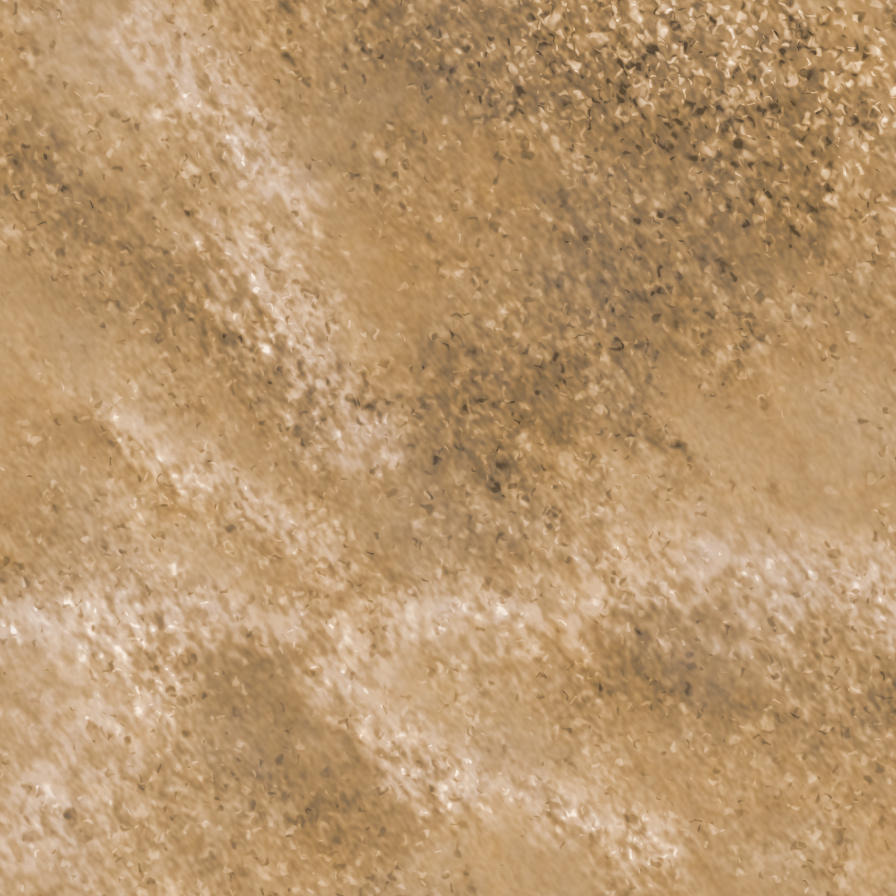
Write a three.js fragment shader that draws this texture.

```glsl
// Dry sandy ground with pale diagonal drifts, olive hollows and slanted grit.
varying vec2 vUv;

vec2 hash2(vec2 p) {
  vec3 q = fract(p.xyx * vec3(0.1031, 0.1030, 0.0973));
  q += dot(q, q.yzx + 33.33);
  return fract((q.xx + q.yz) * q.zy);
}

float gradientNoise(vec2 p) {
  vec2 i = floor(p), f = fract(p);
  vec2 u = f * f * f * (f * (f * 6.0 - 15.0) + 10.0);
  vec2 e = vec2(0.0, 1.0);
  float a = dot(hash2(i) * 2.0 - 1.0, f);
  float b = dot(hash2(i + e.yx) * 2.0 - 1.0, f - e.yx);
  float c = dot(hash2(i + e.xy) * 2.0 - 1.0, f - e.xy);
  float d = dot(hash2(i + e.yy) * 2.0 - 1.0, f - e.yy);
  return mix(mix(a, b, u.x), mix(c, d, u.x), u.y);
}

float fbm(vec2 p) {
  float sum = 0.0, amp = 1.0;
  for (int i = 0; i < 4; i++) {
    sum += amp * gradientNoise(p);
    p = p * 2.03 + 17.3;
    amp *= 0.55;
  }
  return sum;
}

// Coordinates along (x) and across (y) an axis at the given angle.
vec2 turn(vec2 p, float angle) {
  float c = cos(angle), s = sin(angle);
  return vec2(c * p.x + s * p.y, c * p.y - s * p.x);
}

// Soft stroke from a to b.
float band(vec2 p, vec2 a, vec2 b, float width) {
  vec2 ab = b - a;
  float h = clamp(dot(p - a, ab) / dot(ab, ab), 0.0, 1.0);
  float d = length(p - a - ab * h) / width;
  return exp(-d * d);
}

// Scattered slanted chips, one candidate per cell.
float flecks(vec2 p, float cells, float density) {
  vec2 g = p * cells, base = floor(g);
  float cover = 0.0;
  for (int j = -1; j <= 1; j++) {
    for (int i = -1; i <= 1; i++) {
      vec2 id = base + vec2(float(i), float(j));
      vec2 place = hash2(id + 61.0), kind = hash2(id + 143.0);
      vec2 d = turn(g - id - place, -0.9 + 2.0 * (place.x - 0.5));
      float r = length(d * vec2(0.8, 1.3)) / (0.3 + 0.4 * kind.x * kind.x);
      float present = smoothstep(kind.y, kind.y + 0.12, density);
      cover = max(cover, present * (0.6 + 0.4 * place.y) * (1.0 - smoothstep(0.3, 1.1, r)));
    }
  }
  return cover;
}

vec3 groundColor(float t) {
  vec3 c = mix(vec3(0.36, 0.29, 0.21), vec3(0.55, 0.44, 0.31), smoothstep(-0.35, 0.05, t));
  c = mix(c, vec3(0.64, 0.50, 0.335), clamp((t - 0.05) / 0.18, 0.0, 1.0));
  c = mix(c, vec3(0.71, 0.56, 0.38), clamp((t - 0.23) / 0.17, 0.0, 1.0));
  c = mix(c, vec3(0.77, 0.63, 0.465), clamp((t - 0.40) / 0.18, 0.0, 1.0));
  c = mix(c, vec3(0.84, 0.73, 0.61), clamp((t - 0.58) / 0.26, 0.0, 1.0));
  return mix(c, vec3(0.97, 0.92, 0.85), smoothstep(0.84, 1.35, t));
}

void main() {
  vec2 p = vUv;
  vec2 w = p + 0.035 * vec2(fbm(p * 7.0 + 3.0), fbm(p * 7.0 + 41.0));

  // Slanted grain at three sizes
  vec2 slant = turn(p, -0.95);
  float clumps = fbm(slant * vec2(22.0, 40.0) + 5.0);
  float grain = gradientNoise(slant * vec2(52.0, 95.0) + 2.0);
  float dust = gradientNoise(slant * vec2(110.0, 180.0) + 7.0);

  // Pale drifts with ragged edges
  vec2 r = w + 0.03 * vec2(clumps, grain);
  float pale = band(r, vec2(0.17, 0.98), vec2(0.33, 0.79), 0.035);
  pale += band(r, vec2(0.27, 0.72), vec2(0.41, 0.50), 0.045);
  pale += band(r, vec2(0.14, 0.53), vec2(0.37, 0.38), 0.028);
  pale += band(r, vec2(0.38, 0.30), vec2(0.46, 0.15), 0.035);
  pale += band(r, vec2(0.46, 0.15), vec2(0.74, 0.06), 0.040);
  pale += band(r, vec2(0.00, 0.30), vec2(0.68, 0.31), 0.032);
  pale += band(r, vec2(0.70, 0.38), vec2(1.00, 0.34), 0.060);
  pale += band(r, vec2(0.15, 0.26), vec2(0.02, 0.08), 0.085);
  pale = min(pale, 1.0) * (0.55 + 0.55 * smoothstep(-0.35, 0.25, clumps + grain));

  // Olive and brown hollows
  float hollow = band(r, vec2(0.46, 0.93), vec2(0.86, 0.87), 0.13);
  hollow += band(r, vec2(0.80, 0.75), vec2(0.53, 0.52), 0.12);
  hollow += 0.8 * band(r, vec2(0.02, 0.83), vec2(0.34, 0.54), 0.055);
  hollow += 0.8 * band(r, vec2(0.70, 0.26), vec2(1.00, 0.20), 0.065);
  hollow += 0.8 * band(r, vec2(0.28, 0.25), vec2(0.37, 0.10), 0.070);
  hollow = min(hollow, 1.0);

  // Stony corner, and smooth or rough patches
  float stony = band(r, vec2(0.68, 0.97), vec2(0.95, 0.90), 0.12);
  float patches = smoothstep(-0.4, 0.25, fbm(turn(w, -0.7) * vec2(4.0, 9.0) + 9.0));
  float rough = 0.25 + 0.6 * patches + 0.3 * pale + 0.25 * hollow + 0.5 * stony;
  rough = min(rough, 1.35);

  // Mottling along the drifts
  float mottle = fbm(turn(w, -0.65) * vec2(6.0, 13.0));
  float tone = 0.50 + 0.21 * mottle + 0.30 * pale - 0.31 * hollow;
  tone += rough * (0.27 * clumps + 0.38 * grain + 0.30 * dust) + 0.06 * dust;

  // Light and dark chips with broken outlines
  vec2 q = p + 0.009 * vec2(gradientNoise(p * 105.0), gradientNoise(p * 105.0 + 31.0));
  float light = flecks(q, 60.0, 0.20 * rough + 0.22 * stony);
  light = max(light, flecks(q + 3.7, 100.0, 0.26 * rough + 0.18 * stony));
  float dark = flecks(q + 8.1, 58.0, 0.13 * rough + 0.08 * stony);
  dark = max(dark, flecks(q + 5.3, 95.0, 0.24 * rough + 0.16 * stony));
  tone += light * (0.36 + 0.40 * stony) - dark * (0.42 + 0.12 * stony);

  // Warm and cool drift of hue
  float hue = fbm(w * 5.0 + 77.0) + 0.6 * gradientNoise(slant * 45.0);
  vec3 color = groundColor(tone) + hue * vec3(0.018, -0.004, -0.045);
  color += vec3(-0.005, 0.0, 0.02) * pale;
  gl_FragColor = vec4(clamp(color, 0.0, 1.0), 1.0);
}
```
